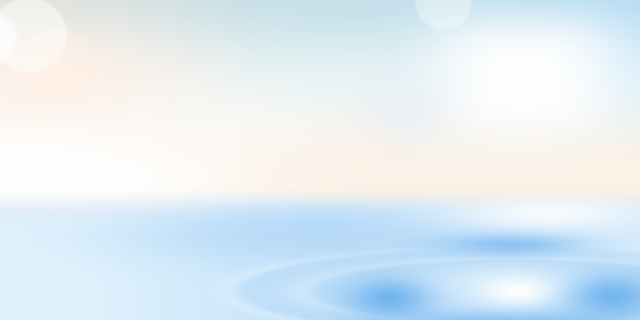
This background is drawn by a Shadertoy shader. Its source:

```glsl
// A pale, hazy sky over calm blue water with soft discs of light and a ripple.
// The sky and water are smooth colour ramps; elliptical Gaussian glows add the
// cloud and ripple shading, and distance functions draw the discs and wave arcs.

const float HORIZON = 0.372;
const float HORIZON_BLUR = 0.045;
const vec2 RIPPLE_CENTER = vec2(1.615, 0.090);
const vec2 RIPPLE_SHAPE = vec2(1.0, 0.155);   // perspective flattening
const float RING_INNER = 0.64;
const float RING_STEP = 0.235;
const int RING_COUNT = 2;

const vec3 WHITE = vec3(1.0, 0.998, 0.995);
const vec3 PEACH = vec3(0.995, 0.94, 0.90);
const vec3 CREAM = vec3(0.985, 0.945, 0.905);
const vec3 TOP_LEFT = vec3(0.87, 0.885, 0.87);
const vec3 TOP_MID = vec3(0.765, 0.875, 0.91);
const vec3 TOP_RIGHT = vec3(0.71, 0.86, 0.95);
const vec3 HAZE_LEFT = vec3(0.985, 0.95, 0.92);
const vec3 HAZE_MID = vec3(0.905, 0.95, 0.955);
const vec3 HAZE_RIGHT = vec3(0.86, 0.935, 0.98);
const vec3 WATER_PALE = vec3(0.88, 0.95, 0.99);
const vec3 WATER_LIGHT = vec3(0.79, 0.895, 0.98);
const vec3 WATER_MID = vec3(0.69, 0.84, 0.965);
const vec3 WATER_DEEP = vec3(0.42, 0.69, 0.93);
const vec3 LAVENDER = vec3(0.89, 0.915, 0.965);

// Soft elliptical spot: 1 at the center, fading with the given radii.
float glow(vec2 p, vec2 center, vec2 radii) {
    vec2 d = (p - center) / radii;
    return exp(-dot(d, d));
}

// Filled disc with a soft rim.
float disc(vec2 p, vec2 center, float radius, float blur) {
    return 1.0 - smoothstep(-blur, blur, length(p - center) - radius);
}

// Smooth three-colour ramp across the canvas, x from 0 to 2.
vec3 acrossRamp(vec3 left, vec3 middle, vec3 right, float x) {
    vec3 color = mix(left, middle, smoothstep(0.1, 1.0, x));
    return mix(color, right, smoothstep(1.0, 1.95, x));
}

vec3 skyColor(vec2 p) {
    vec3 top = acrossRamp(TOP_LEFT, TOP_MID, TOP_RIGHT, p.x);
    vec3 haze = acrossRamp(HAZE_LEFT, HAZE_MID, HAZE_RIGHT, p.x);
    vec3 low = acrossRamp(WHITE, CREAM, CREAM, p.x);
    vec3 color = mix(haze, top, smoothstep(0.72, 1.04, p.y));
    color = mix(low, color, smoothstep(0.47, 0.78, p.y));

    // Warm light at the left, white mist below, and a bright cloud
    color = mix(color, PEACH, 0.55 * glow(p, vec2(0.22, 0.75), vec2(0.35, 0.16)));
    color = mix(color, WHITE, 0.75 * glow(p, vec2(0.28, 0.44), vec2(0.45, 0.10)));
    color = mix(color, WHITE, 0.40 * glow(p, vec2(0.75, 0.62), vec2(0.45, 0.11)));
    vec2 cloud = abs((p - vec2(1.64, 0.755)) / vec2(0.30, 0.20));
    color = mix(color, WHITE, 0.95 * exp(-pow(cloud.x, 3.0) - pow(cloud.y, 3.0)));
    return mix(color, LAVENDER, 0.4 * glow(p, vec2(1.27, 0.65), vec2(0.14, 0.10)));
}

vec3 lightDiscs(vec3 color, vec2 p) {
    color = mix(color, PEACH, 0.45 * disc(p, vec2(0.18, 0.79), 0.12, 0.010));
    color = mix(color, WHITE, 0.48 * disc(p, vec2(0.09, 0.89), 0.118, 0.008));
    color = mix(color, WHITE, 0.70 * disc(p, vec2(-0.03, 0.88), 0.082, 0.012));
    return mix(color, WHITE, 0.36 * disc(p, vec2(1.386, 0.995), 0.088, 0.008));
}

vec3 waterColor(vec2 p) {
    vec3 color = acrossRamp(WATER_PALE, WATER_LIGHT, WATER_LIGHT, p.x);
    color = mix(color, WATER_MID, 0.75 * glow(p, vec2(1.02, 0.265), vec2(0.62, 0.085)));
    color = mix(color, LAVENDER, 0.8 * glow(p, vec2(0.0, 0.355), vec2(0.55, 0.045)));
    color = mix(color, WHITE, 0.85 * glow(p, vec2(1.72, 0.335), vec2(0.33, 0.065)));
    return mix(color, WATER_PALE, 0.5 * glow(p, vec2(2.0, 0.25), vec2(0.22, 0.06)));
}

vec3 ripple(vec3 color, vec2 p) {
    // Wave arcs: a shaded inner flank and a thin pale crest
    float radius = length((p - RIPPLE_CENTER) / RIPPLE_SHAPE);
    float nearSide = 1.0 - smoothstep(0.15, 0.27, p.y);
    for (int i = 0; i < RING_COUNT; i++) {
        float offset = radius - RING_INNER - RING_STEP * float(i);
        float flank = smoothstep(0.03, -0.03, offset) * smoothstep(-0.32, 0.0, offset);
        float crest = exp(-pow((offset - 0.035) / 0.045, 2.0));
        color = mix(color, WATER_MID, 0.48 * flank * nearSide);
        color = mix(color, WATER_PALE, 0.38 * crest * nearSide);
    }

    // Dark troughs around the center
    color = mix(color, WATER_DEEP, 0.62 * glow(p, vec2(1.60, 0.235), vec2(0.21, 0.033)));
    color = mix(color, WATER_DEEP, 0.92 * glow(p, vec2(1.22, 0.070), vec2(0.135, 0.062)));
    color = mix(color, WATER_DEEP, 0.92 * glow(p, vec2(1.91, 0.075), vec2(0.145, 0.068)));
    color = mix(color, WATER_DEEP, 0.58 * glow(p, vec2(1.58, -0.01), vec2(0.38, 0.040)));

    // Reflected light in the middle
    color = mix(color, WATER_PALE, 0.60 * glow(p, vec2(1.58, 0.11), vec2(0.20, 0.055)));
    return mix(color, WHITE, 0.95 * glow(p, RIPPLE_CENTER, vec2(0.105, 0.042)));
}

void mainImage(out vec4 fragColor, in vec2 fragCoord) {
    vec2 p = fragCoord / iResolution.xy * vec2(2.0, 1.0);
    vec3 sky = lightDiscs(skyColor(p), p);
    vec3 water = ripple(waterColor(p), p);
    float skyMask = smoothstep(HORIZON - HORIZON_BLUR, HORIZON + HORIZON_BLUR, p.y);
    fragColor = vec4(mix(water, sky, skyMask), 1.0);
}
```
